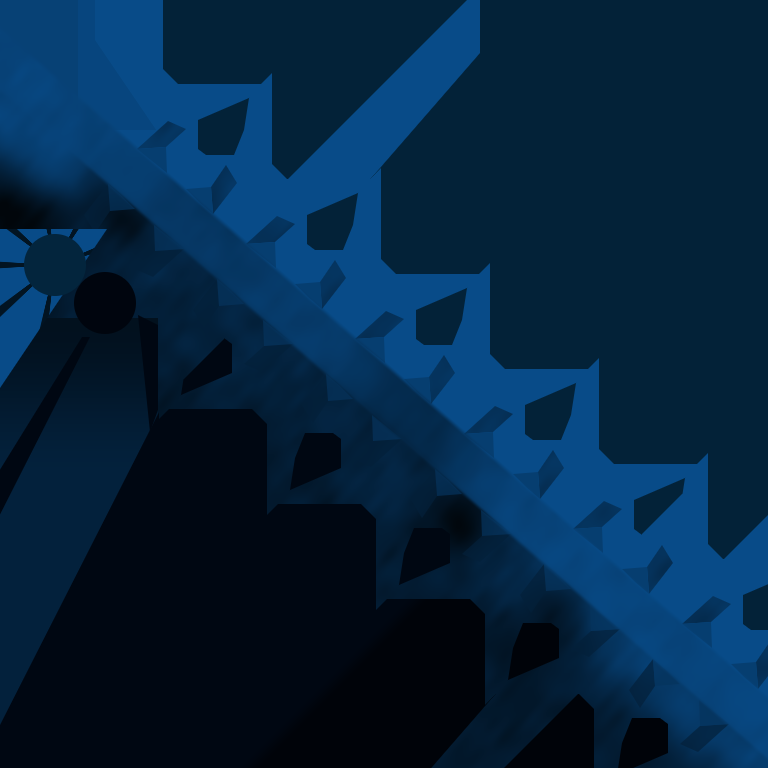
Reproduce this background procedurally as a WebGL 1 fragment shader.

```glsl
precision highp float;
// Draws a diagonal blue shaft with stepped teeth, cut windows, facets and two discs.
uniform vec2 u_resolution;

// The canvas is 768 design units wide and high, with y pointing down.
const float SPAN = 768.0;
const vec2 STEP = vec2(109.0, 95.0);    // offset from one tooth to the next
const vec2 MIRROR = vec2(866.0, 873.0); // p and MIRROR - p are counterparts
const vec3 BLUE = vec3(0.03, 0.295, 0.535);
const vec3 NAVY = vec3(0.012, 0.133, 0.22);

float hash(vec2 p) {
  return fract(sin(dot(p, vec2(127.1, 311.7))) * 43758.5);
}

float noise(vec2 p) {
  vec2 i = floor(p), f = fract(p);
  f *= f * (3.0 - 2.0 * f);
  return mix(mix(hash(i), hash(i + vec2(1, 0)), f.x),
             mix(hash(i + vec2(0, 1)), hash(i + vec2(1, 1)), f.x), f.y);
}

float fill(float d) {
  return clamp(0.5 - d * u_resolution.y / SPAN, 0.0, 1.0);
}

float edge(vec2 p, vec2 a, vec2 b) {
  vec2 d = normalize(b - a);
  return dot(p - a, vec2(d.y, -d.x));
}

// Convex quad, corners clockwise on screen
float quad(vec2 p, vec2 a, vec2 b, vec2 c, vec2 d) {
  return max(max(edge(p, a, b), edge(p, b, c)), max(edge(p, c, d), edge(p, d, a)));
}

float window(vec2 p) {
  float d = max(max(-p.x, p.y - 57.0), (1122.0 - 22.0 * p.x - 51.0 * p.y) / 55.5);
  d = max(d, (p.y - 51.0 - 0.75 * p.x) / 1.25);
  d = max(d, (25.0 * p.x + 10.0 * p.y - 1470.0) / 26.9);
  return max(d, (32.0 * p.x + 5.0 * p.y - 1632.0) / 32.4);
}

// Chamfered staircase with its slanted gap, plus the row of windows
float teeth(vec2 p) {
  float stairs = 1e3, holes = 1e3, slant = p.x + p.y;
  for (int i = 0; i < 6; i++) {
    float k = float(i);
    vec2 q = p - vec2(163, 84) - k * STEP;
    float tooth = max(max(-q.x, q.x - 113.0), q.y);
    tooth = max(tooth, max(q.y - q.x + 15.0, q.y + q.x - 98.0 - 99.0 * step(109.0, q.x)) * 0.707);
    stairs = min(stairs, tooth);
    float hole = window(p - vec2(198, 98) - k * STEP);
    if (i == 4) hole = max(hole, (slant - 1176.0) * 0.707);
    holes = min(holes, hole);
  }
  float gap = max(max((467.0 - slant) * 0.707, p.x - 480.0), (1.15 * p.x + p.y - 605.0) / 1.52);
  stairs = max(max(stairs, -gap), (slant - 1283.0) * 0.707);
  return min(stairs, holes);
}

// Facets along the shaft: x is the shaded side, y the lit side
vec2 facets(vec2 p) {
  vec2 d = vec2(1e3);
  for (int i = 0; i < 6; i++) {
    vec2 q = p - float(i) * STEP;
    float shadeA = quad(q, vec2(137, 149), vec2(168, 121), vec2(186, 129), vec2(166, 147));
    float shadeB = quad(q, vec2(226, 165), vec2(237, 183), vec2(213, 214), vec2(211, 187));
    float litA = quad(q, vec2(137, 149), vec2(166, 147), vec2(167, 173), vec2(152, 161));
    float litB = quad(q, vec2(186, 189), vec2(211, 187), vec2(213, 214), vec2(199, 202));
    d = min(d, vec2(min(shadeA, shadeB), min(litA, litB)));
  }
  return d;
}

float glow(vec2 p, vec2 center, float radius) {
  vec2 d = (p - center) / radius;
  return exp(-dot(d, d));
}

void main() {
  vec2 p = gl_FragCoord.xy / u_resolution * SPAN;
  p.y = SPAN - p.y;
  vec2 c = p - MIRROR * 0.5;
  float along = dot(c, vec2(0.754, 0.657));
  float across = dot(c, vec2(0.657, -0.754));
  float grain = noise(p / 23.0) * 0.6 + noise(vec2(along / 9.0, across / 30.0)) * 0.4 - 0.5;

  // Bright upper side with a dimmer corner pane
  float pane = fill(max(p.x - 95.0 - max(p.y - 40.0, 0.0) * 0.68, p.y - 130.0));
  vec3 color = BLUE * (1.0 - pane * (0.08 + 0.06 * fill(p.x - 78.0)));

  // Shadowed lower side, lighter towards both ends
  float shade = 0.47 + 0.2 * grain - 0.12 * smoothstep(-50.0, -130.0, across);
  shade += 0.32 * smoothstep(90.0, 230.0, along) * smoothstep(-100.0, -25.0, across);
  shade += 0.42 * smoothstep(-400.0, -470.0, along) * smoothstep(-105.0, -45.0, across);
  shade -= 0.35 * (glow(p, vec2(455, 520), 38.0) + glow(p, vec2(560, 615), 38.0));
  shade -= 0.3 * (glow(p, vec2(122, 222), 28.0) + glow(p, vec2(25, 220), 50.0));
  color = mix(color, BLUE * max(shade, 0.08), smoothstep(2.0, -6.0, across + 18.0));

  // Facets on both sides, then the shaft over their roots
  vec2 upper = facets(p), lower = facets(MIRROR - p);
  color = mix(color, BLUE * (0.66 + 0.25 * grain), fill(upper.x));
  color = mix(color, BLUE * 0.82, fill(upper.y));
  color = mix(color, BLUE * 0.42, 0.7 * fill(lower.x));
  color = mix(color, BLUE * 0.68, 0.7 * fill(lower.y));
  float dip = (along + 30.0) / 95.0, sag = (along + 300.0) / 130.0;
  float sheen = 0.91 - 0.42 * exp(-dip * dip) - 0.22 * exp(-sag * sag) + 0.14 * grain;
  color = mix(color, BLUE * sheen, 0.92 * smoothstep(26.0, 20.0, abs(across)));

  // Dark stairs and windows above, near-black ones below
  vec3 ink = mix(vec3(0, 0.027, 0.07), vec3(0, 0.012, 0.035), smoothstep(1005.0, 1030.0, p.x + p.y));
  color = mix(color, NAVY, fill(teeth(p)));
  color = mix(color, ink, fill(max(teeth(MIRROR - p), 158.0 - p.x)));

  // Fan of beams at the lower left
  vec3 beam = BLUE * mix(0.22, 0.44, smoothstep(320.0, 480.0, p.y));
  color = mix(color, beam, fill(max(p.x - 158.0, 318.0 - p.y)));
  color = mix(color, ink, fill(max(p.x - 159.0, (725.0 - p.y - 1.967 * p.x) / 2.2)));
  float ray = quad(p, vec2(90, 337), vec2(-20, 554), vec2(-20, 502), vec2(82, 337));
  float sliver = quad(p, vec2(138, 315), vec2(158, 325), vec2(158, 410), vec2(150, 432));
  color = mix(color, ink, fill(min(ray, sliver)));

  // Bright burst behind the two discs
  vec2 hub = p - vec2(55, 265);
  float turn = abs(fract(atan(hub.y, hub.x) * 1.4324) - 0.5);
  float spoke = smoothstep(0.1, 0.07, turn);
  float burst = fill(max(229.0 - p.y, edge(p, vec2(105, 232), vec2(0, 388))));
  color = mix(color, mix(BLUE, NAVY * 0.6, spoke), burst);
  color = mix(color, NAVY * 1.08, fill(length(hub) - 31.0));
  color = mix(color, vec3(0, 0.02, 0.055), fill(length(p - vec2(105, 303)) - 31.0));
  gl_FragColor = vec4(color, 1.0);
}
```
